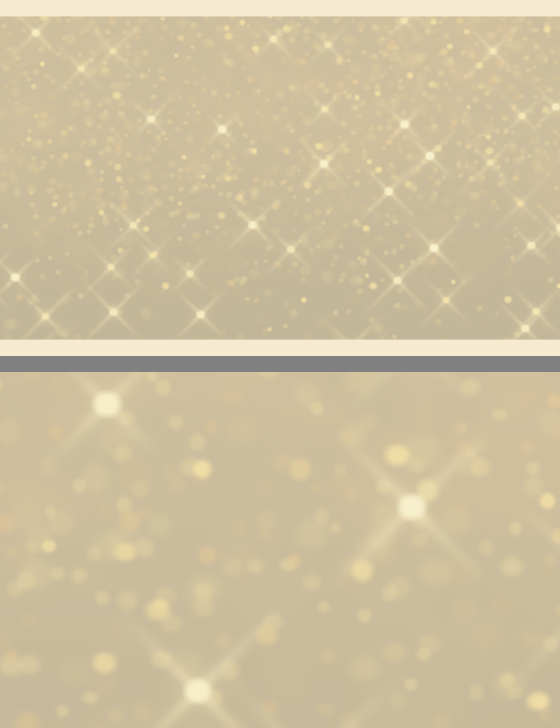
Top, the full canvas; bottom, a detail of the centre.
Write a Shadertoy shader that draws this background.

```glsl
const float BAND_HEIGHT = 0.046;
const vec3 BAND_COLOR  = vec3(0.965, 0.918, 0.820);
const vec3 BASE_LOW    = vec3(0.762, 0.715, 0.598);
const vec3 BASE_HIGH   = vec3(0.800, 0.742, 0.618);
const vec3 HAZE_COLOR  = vec3(0.845, 0.765, 0.620);
const vec3 AMBER       = vec3(0.910, 0.785, 0.580);
const vec3 GOLD        = vec3(0.960, 0.885, 0.650);
const vec3 STAR_COLOR  = vec3(0.970, 0.945, 0.810);
const vec3 RAY_COLOR   = vec3(0.925, 0.870, 0.700);
const float STAR_CELL  = 0.165;
const float STAR_SHARE = 0.62;
const float RAY_WIDTH  = 0.0065;

float hash(vec2 p) {
    return fract(sin(dot(p, vec2(127.1, 311.7))) * 43758.5453);
}

vec2 hash2(vec2 p) {
    return vec2(hash(p), hash(p + 37.3));
}

float noise(vec2 p) {
    vec2 i = floor(p), f = fract(p);
    f = f * f * (3.0 - 2.0 * f);
    return mix(mix(hash(i), hash(i + vec2(1, 0)), f.x),
               mix(hash(i + vec2(0, 1)), hash(i + vec2(1, 1)), f.x), f.y);
}

// Glitter thins out towards the bottom and gathers in loose clumps
float glitterDensity(vec2 p) {
    float rise = mix(0.22, 1.0, smoothstep(0.08, 0.68, p.y));
    return rise * mix(0.45, 1.3, noise(p * 6.0 + 4.0));
}

// Soft round grains, one candidate per jittered grid cell
vec3 addGrains(vec3 color, vec2 p, float cell, float radius, float share, float strength, float seed) {
    vec2 home = floor(p / cell);
    for (int j = -1; j <= 1; j++)
    for (int i = -1; i <= 1; i++) {
        vec2 id = home + vec2(i, j);
        vec2 key = id + seed;
        vec2 center = (id + hash2(key)) * cell;
        float present = step(hash(key + 11.9), share * glitterDensity(center));
        float size = radius * mix(0.65, 1.2, hash(key + 5.7));
        float shine = hash(key + 23.1);
        vec2 d = p - center;
        d.x *= mix(0.8, 1.1, hash(key + 51.3));
        float disc = 1.0 - smoothstep(size * 0.4, size * 1.35, length(d));
        vec3 tint = mix(AMBER, GOLD, smoothstep(0.1, 0.75, shine));
        color = mix(color, tint, present * disc * strength * mix(0.35, 1.0, shine));
    }
    return color;
}

// Thin streak along the x axis, fading at both ends
float streak(vec2 q, float reach) {
    float fade = max(1.0 - abs(q.x) / reach, 0.0);
    return exp(-q.y * q.y / (RAY_WIDTH * RAY_WIDTH)) * fade;
}

// Bright cores with diagonal cross rays
vec3 addStars(vec3 color, vec2 p) {
    vec2 home = floor(p / STAR_CELL);
    for (int j = -1; j <= 1; j++)
    for (int i = -1; i <= 1; i++) {
        vec2 id = home + vec2(i, j);
        vec2 center = (id + hash2(id + 71.0)) * STAR_CELL;
        float present = step(hash(id + 83.7), STAR_SHARE);
        float shine = hash(id + 97.3);
        float reach = mix(0.075, 0.15, hash(id + 41.9));
        vec2 d = p - center;
        vec2 q = vec2(d.x + d.y, d.y - d.x) * 0.7071;
        float rays = streak(q, reach) + streak(q.yx, reach * 0.9);
        float size = mix(0.009, 0.0125, shine);
        float core = 1.0 - smoothstep(size * 0.5, size * 1.3, length(d * vec2(0.9, 1.0)));
        float halo = exp(-dot(d, d) / 0.0005);
        float glow = min(rays * mix(0.3, 0.6, shine) + halo * 0.2, 0.8);
        color = mix(color, RAY_COLOR, present * glow);
        color = mix(color, mix(GOLD, STAR_COLOR, shine), present * core * mix(0.75, 1.0, shine));
    }
    return color;
}

void mainImage(out vec4 fragColor, in vec2 fragCoord) {
    vec2 p = fragCoord / iResolution.y;
    float pixel = 1.0 / iResolution.y;

    // Muted ground with a warm, uneven haze
    vec3 color = mix(BASE_LOW, BASE_HIGH, smoothstep(0.05, 0.75, p.y));
    float haze = 0.6 * noise(p * 9.0) + 0.4 * noise(p * 24.0 + 8.0);
    color = mix(color, HAZE_COLOR, smoothstep(0.3, 0.9, haze) * 0.55 * smoothstep(0.0, 0.8, p.y));

    // Faint to bright glitter, then the stars
    color = addGrains(color, p, 0.040, 0.0150, 0.55, 0.22, 13.0);
    color = addGrains(color, p, 0.027, 0.0085, 0.60, 0.38, 29.0);
    color = addGrains(color, p, 0.058, 0.0098, 0.48, 0.88, 47.0);
    color = addStars(color, p);

    // Pale bands along the top and bottom
    float edge = min(p.y, 1.0 - p.y);
    float band = 1.0 - smoothstep(BAND_HEIGHT - pixel, BAND_HEIGHT + pixel, edge);
    fragColor = vec4(mix(color, BAND_COLOR, band), 1.0);
}
```
